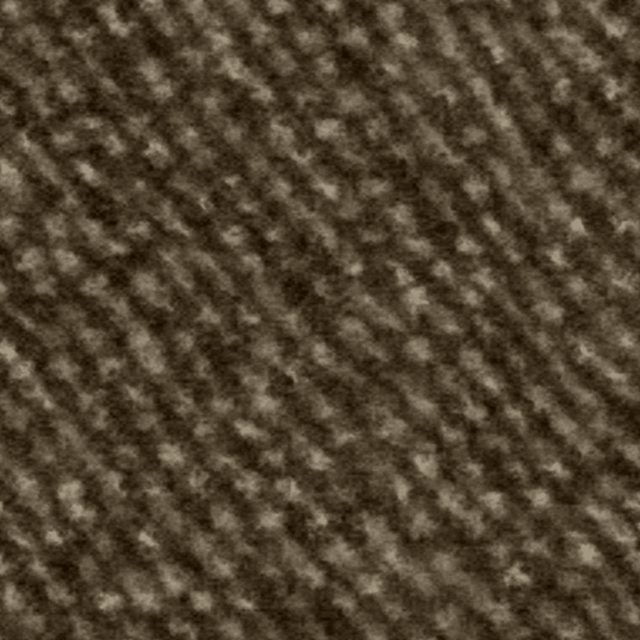
Reproduce this texture procedurally as a WebGL 1 fragment shader.

```glsl
precision highp float;
uniform vec2 u_resolution;

#define RIBS 13.5
#define ROWS 22.5
#define ROW_SHIFT 0.49
#define KNOT_LENGTH 0.245
#define KNOT_WIDTH 0.17
#define JITTER 0.24
#define WARP 0.45
#define GRAIN 0.62
#define PATCHINESS 0.2
#define GLINT 0.65
#define SHADOW vec3(0.18, 0.13, 0.06)
#define LIGHT vec3(0.52, 0.47, 0.39)

float hash(vec2 p) {
    return fract(sin(dot(p, vec2(127.1, 311.7))) * 43758.545);
}

float noise(vec2 p) {
    vec2 cell = floor(p);
    vec2 f = fract(p);
    f = f * f * (3.0 - 2.0 * f);
    float low = mix(hash(cell), hash(cell + vec2(1.0, 0.0)), f.x);
    float high = mix(hash(cell + vec2(0.0, 1.0)), hash(cell + 1.0), f.x);
    return mix(low, high, f.y);
}

float fbm(vec2 p) {
    float sum = 0.0;
    float weight = 0.5;
    for (int i = 0; i < 3; i++) {
        sum += weight * noise(p);
        p = p * 2.03 + 17.3;
        weight *= 0.5;
    }
    return sum / 0.875;
}

// Soft oval with its long side along the given axis
float blob(vec2 d, vec2 axis, vec2 size) {
    vec2 q = vec2(dot(d, axis), dot(d, vec2(-axis.y, axis.x))) / size;
    return exp(-0.5 * dot(q, q));
}

// Staggered knots lined up in diagonal ribs; p.x counts ribs, p.y points down
float weave(vec2 p) {
    float rowHeight = RIBS / ROWS;
    float row = p.y / rowHeight;
    vec2 home = floor(vec2(p.x - row * ROW_SHIFT, row) + 0.5);
    float height = 0.0;
    for (int j = -1; j <= 1; j++) {
        for (int i = -1; i <= 1; i++) {
            vec2 id = home + vec2(float(i), float(j));
            vec2 center = vec2(id.x + id.y * ROW_SHIFT, id.y * rowHeight);
            vec2 random = vec2(hash(id + 3.7), hash(id + 9.2));
            float tone = hash(id + 21.4);
            vec2 d = p - center - (random - 0.5) * JITTER;

            vec2 axis = normalize(vec2(0.76, 0.62 + 0.5 * (random.x - 0.5)));
            vec2 size = vec2(KNOT_LENGTH, KNOT_WIDTH) * (0.85 + 0.3 * random.y);
            height += (0.6 + 0.6 * tone) * blob(d, axis, size);

            // Small flat highlight on the raised thread of some knots
            float shine = GLINT * pow(hash(id + 40.8), 2.5);
            vec2 offset = (random.yx - 0.5) * 0.2;
            height += shine * blob(d - offset, vec2(0.97, 0.24), vec2(0.14, 0.085));
        }
    }
    return height;
}

void main() {
    vec2 uv = gl_FragCoord.xy / u_resolution;
    uv.y = 1.0 - uv.y;

    // Uneven tension bends the ribs, fuzz frays the knot edges
    vec2 p = uv * RIBS;
    p.y -= 0.04 * p.x;
    vec2 tension = vec2(noise(uv * 4.5), noise(uv * 4.5 + 31.0)) - 0.5;
    vec2 fuzz = vec2(fbm(uv * 62.0), fbm(uv * 62.0 + 57.0)) - 0.5;
    p += WARP * tension + 0.42 * fuzz;

    // Threads, faded patches and fibre grain
    float tone = 0.95 * weave(p) - 0.02;
    tone += PATCHINESS * (fbm(uv * 6.0 + 11.0) - 0.5);
    tone += GRAIN * (fbm(uv * vec2(68.0, 92.0) + 83.0) - 0.5);
    tone += 0.3 * (noise(uv * vec2(190.0, 215.0)) - 0.5);

    vec3 color = mix(SHADOW, LIGHT, clamp(tone, -0.25, 1.35));
    gl_FragColor = vec4(color, 1.0);
}
```
